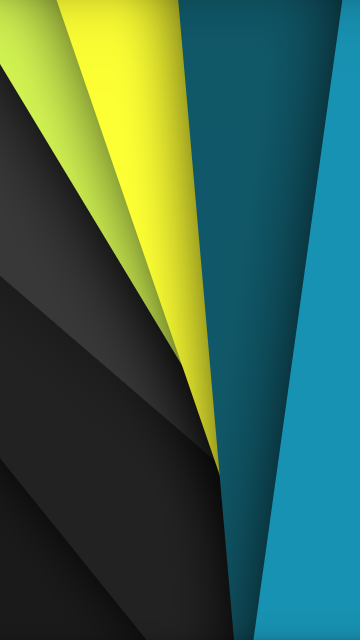
This background is drawn by a Shadertoy shader. Its source:

```glsl
// Overlapping sheets of coloured paper fanning out from the lower right.
// Each sheet is a half-plane painted back to front; its signed distance
// gives both a smooth edge and the soft shadow cast on the sheets below.

// Paints the sheet lying to the right of the line from a to b.
void addSheet(inout vec3 col, vec2 p, vec2 a, vec2 b, vec3 paper,
              float shade, float reach) {
    vec2 dir = normalize(b - a);
    float d = dot(p - a, vec2(dir.y, -dir.x));
    float fade = clamp(1.0 + d / reach, 0.0, 1.0);
    col *= 1.0 - shade * fade * fade;
    col = mix(col, paper, clamp(d * iResolution.x + 0.5, 0.0, 1.0));
}

void mainImage(out vec4 fragColor, in vec2 fragCoord) {
    // Canvas is one unit wide and 16/9 units high
    vec2 p = fragCoord / iResolution.xy * vec2(1.0, 16.0 / 9.0);

    // Charcoal sheets, lower left
    vec3 col = vec3(0.102);
    addSheet(col, p, vec2(0.407, 0.0), vec2(0.0, 0.505), vec3(0.133), 0.45, 0.16);
    addSheet(col, p, vec2(0.597, 0.498), vec2(0.0, 1.012), vec3(0.22), 0.18, 0.20);

    // Lime and yellow wedges
    addSheet(col, p, vec2(0.505, 0.764), vec2(0.0, 1.600), vec3(0.82, 0.95, 0.32), 0.50, 0.24);
    addSheet(col, p, vec2(0.611, 0.456), vec2(0.157, 1.778), vec3(0.99, 1.0, 0.20), 0.32, 0.20);

    // Teal and cyan panels
    addSheet(col, p, vec2(0.650, 0.0), vec2(0.495, 1.778), vec3(0.063, 0.345, 0.41), 0.36, 0.20);
    addSheet(col, p, vec2(0.704, 0.0), vec2(0.951, 1.778), vec3(0.094, 0.573, 0.70), 0.38, 0.22);

    // Faint shade along the top and bottom borders
    float border = min(16.0 / 9.0 - p.y, 2.5 * p.y);
    col *= 1.0 - 0.14 * exp(-border / 0.06);

    fragColor = vec4(col, 1.0);
}
```
